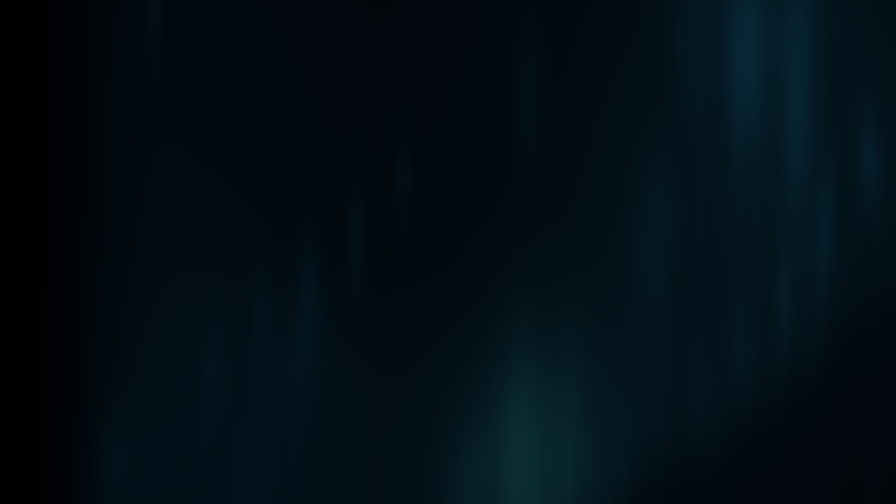
This background is drawn by a WebGL 1 fragment shader. Its source:

```glsl
precision highp float;
// Dark aurora: soft teal curtains hang over a near-black blue field.
// Stretched Gaussian glows set the layout, layered sines fray them into
// soft vertical strands, and diagonal rows of streaks are placed by loops.

uniform vec2 u_resolution;

const vec3 NIGHT = vec3(0.003, 0.024, 0.043);
const vec3 FOG   = vec3(0.011, 0.058, 0.071);
const vec3 BLUE  = vec3(0.014, 0.075, 0.105);
const vec3 TEAL  = vec3(0.040, 0.130, 0.130);

float hash(float n) {
  return fract(sin(n * 12.9898) * 43758.5);
}

// Soft elliptical light, 1 at its center
float glow(vec2 p, vec2 center, vec2 size) {
  vec2 d = (p - center) / size;
  return exp(-dot(d, d));
}

// Layered sines across x that drift slowly with height, about -1 to 1
float strands(vec2 p, float frequency) {
  float sum = 0.0;
  float weight = 0.5;
  for (int i = 0; i < 5; i++) {
    float phase = 6.283 * hash(float(i) + 3.0);
    sum += weight * sin(p.x * frequency + phase + 1.6 * sin(p.y * 4.0 + phase));
    weight *= 0.68;
    frequency *= 1.73;
  }
  return sum * 0.75;
}

// Five tall streaks stepping from start to end, gain shifting along the row
float streakRow(vec2 p, vec2 start, vec2 end, vec2 size, vec2 gain) {
  float light = 0.0;
  for (int i = 0; i < 5; i++) {
    float t = float(i) / 4.0;
    light += mix(gain.x, gain.y, t) * glow(p, mix(start, end, t), size);
  }
  return light;
}

void main() {
  vec2 uv = gl_FragCoord.xy / u_resolution;
  float comb = strands(uv, 36.0);
  vec2 p = uv + vec2(0.0, 0.05 * comb);

  // Broad haze
  vec3 light = FOG * 0.95 * glow(p, vec2(0.88, 0.72), vec2(0.23, 0.52));
  light += FOG * 0.85 * glow(p, vec2(0.66, 0.08), vec2(0.22, 0.42));
  light += BLUE * 0.52 * glow(p, vec2(0.25, 0.08), vec2(0.18, 0.40));
  light += FOG * 0.24 * glow(p, vec2(0.20, 0.70), vec2(0.13, 0.40));

  // Bright curtains at the bottom center and the upper right
  light += TEAL * 0.52 * glow(p, vec2(0.595, 0.06), vec2(0.060, 0.24));
  light += TEAL * 0.34 * glow(p, vec2(0.580, 0.10), vec2(0.026, 0.22));
  light += TEAL * 0.30 * glow(p, vec2(0.525, 0.02), vec2(0.032, 0.18));
  light += TEAL * 0.18 * glow(p, vec2(0.640, 0.16), vec2(0.022, 0.18));
  light += BLUE * 0.75 * glow(p, vec2(0.832, 0.88), vec2(0.024, 0.19));
  light += BLUE * 0.65 * glow(p, vec2(0.892, 0.84), vec2(0.022, 0.22));
  light += FOG * 0.60 * glow(p, vec2(0.850, 1.02), vec2(0.080, 0.18));
  light += BLUE * 0.25 * glow(p, vec2(0.770, 0.92), vec2(0.020, 0.16));

  // Faint lone wisps
  light += FOG * 0.42 * glow(p, vec2(0.735, 0.56), vec2(0.024, 0.14));
  light += FOG * 0.36 * glow(p, vec2(0.590, 0.82), vec2(0.017, 0.16));
  light += BLUE * 0.26 * glow(p, vec2(0.172, 0.98), vec2(0.011, 0.10));
  light += BLUE * 0.30 * glow(p, vec2(0.340, 0.32), vec2(0.026, 0.12));
  light += BLUE * 0.38 * glow(p, vec2(0.125, 0.08), vec2(0.022, 0.12));

  // Diagonal rows of narrow streaks
  vec2 thin = vec2(0.012, 0.11);
  light += BLUE * streakRow(p, vec2(0.78, 0.18), vec2(0.97, 0.66), thin, vec2(0.16, 0.68));
  light += BLUE * streakRow(p, vec2(0.24, 0.24), vec2(0.45, 0.63), thin, vec2(0.28, 0.28));

  // Dark lower right corner, cut along a slope
  float aboveSlope = uv.y - 0.37 - 1.28 * (uv.x - 1.0);
  light *= mix(0.10, 1.0, smoothstep(-0.14, 0.14, aboveSlope + 0.03 * comb));

  // Strand contrast, then the fade to black on the left
  vec3 color = NIGHT + light * (1.0 + 0.14 * comb);
  color *= mix(0.06, 1.0, smoothstep(0.01, 0.17, uv.x + 0.008 * comb));
  gl_FragColor = vec4(color, 1.0);
}
```
